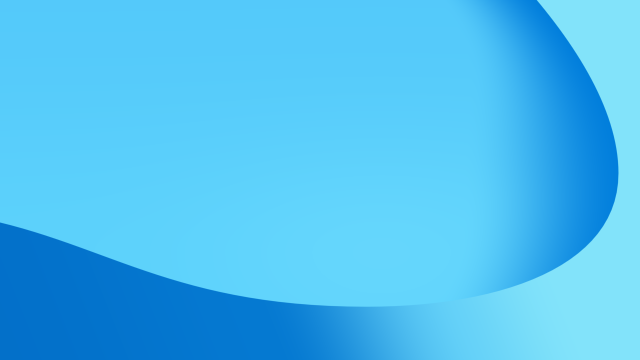
Give the GLSL for this background, as a Shadertoy shader.

```glsl
// Smooth blue backdrop: a large pale sheet with a flowing edge lies over a
// blue-to-cyan ground. Three joined Bezier arcs give the edge distance and side;
// soft ramps shade the ground and the sheet's curled right rim.

// Walks one cubic arc, updating the nearest distance and the side of the edge.
void traceArc(vec2 p, vec2 a, vec2 b, vec2 c, vec2 d, inout float dist, inout float side) {
    const int STEPS = 28;
    vec2 from = a;
    for (int i = 1; i <= STEPS; i++) {
        float t = float(i) / float(STEPS), s = 1.0 - t;
        vec2 to = s * s * s * a + 3.0 * s * s * t * b + 3.0 * s * t * t * c + t * t * t * d;
        vec2 span = to - from, rel = p - from;
        float along = clamp(dot(rel, span) / dot(span, span), 0.0, 1.0);
        dist = min(dist, length(rel - span * along));

        // A ray to the right flips the side at every crossing
        if ((from.y > p.y) != (to.y > p.y) && rel.x < span.x * rel.y / span.y) side = -side;
        from = to;
    }
}

// Signed distance to the sheet, positive inside.
float sheetDistance(vec2 p) {
    float dist = 10.0, side = -1.0;
    vec2 low = vec2(1.019, 0.148), right = vec2(1.718, 0.519);
    traceArc(p, vec2(-0.004, 0.383), vec2(0.317, 0.306), vec2(0.509, 0.148), low, dist, side);
    traceArc(p, low, vec2(1.389, 0.148), vec2(1.718, 0.259), right, dist, side);
    traceArc(p, right, vec2(1.718, 0.676), vec2(1.620, 0.847), vec2(1.485, 1.007), dist, side);
    return dist * side;
}

// Deep blue on the left, opening to pale cyan on the right.
vec3 groundColor(vec2 p) {
    float sweep = p.x + 0.4 * (p.y - 0.07);
    vec3 deep = mix(vec3(0.01, 0.44, 0.79), vec3(0.02, 0.475, 0.82), smoothstep(0.0, 0.8, sweep));
    vec3 color = mix(deep, vec3(0.38, 0.81, 0.97), smoothstep(0.75, 1.3, sweep));
    return mix(color, vec3(0.51, 0.89, 0.98), smoothstep(1.2, 1.62, sweep));
}

// Sky blue with a faint low glow and a dark rim that follows the right bend.
vec3 sheetColor(vec2 p) {
    vec3 color = mix(vec3(0.36, 0.82, 0.985), vec3(0.33, 0.79, 0.98), smoothstep(0.3, 1.0, p.y));
    vec2 glow = (p - vec2(1.06, 0.3)) / vec2(0.5, 0.3);
    color += vec3(0.035, 0.02, 0.005) * exp(-dot(glow, glow));

    float rim = 1.718 - 0.8 * (p.y - 0.468) * (p.y - 0.468);
    float width = mix(0.44, 0.28, smoothstep(0.5, 1.0, p.y));
    float lit = smoothstep(-0.08, 0.97, (rim - p.x) / width);
    return mix(vec3(0.0, 0.49, 0.86), color, lit);
}

void mainImage(out vec4 fragColor, in vec2 fragCoord) {
    vec2 p = fragCoord / iResolution.xy * vec2(16.0 / 9.0, 1.0);
    float pixel = 1.0 / iResolution.y;
    float cover = smoothstep(-0.7 * pixel, 0.7 * pixel, sheetDistance(p));
    fragColor = vec4(mix(groundColor(p), sheetColor(p), cover), 1.0);
}
```
